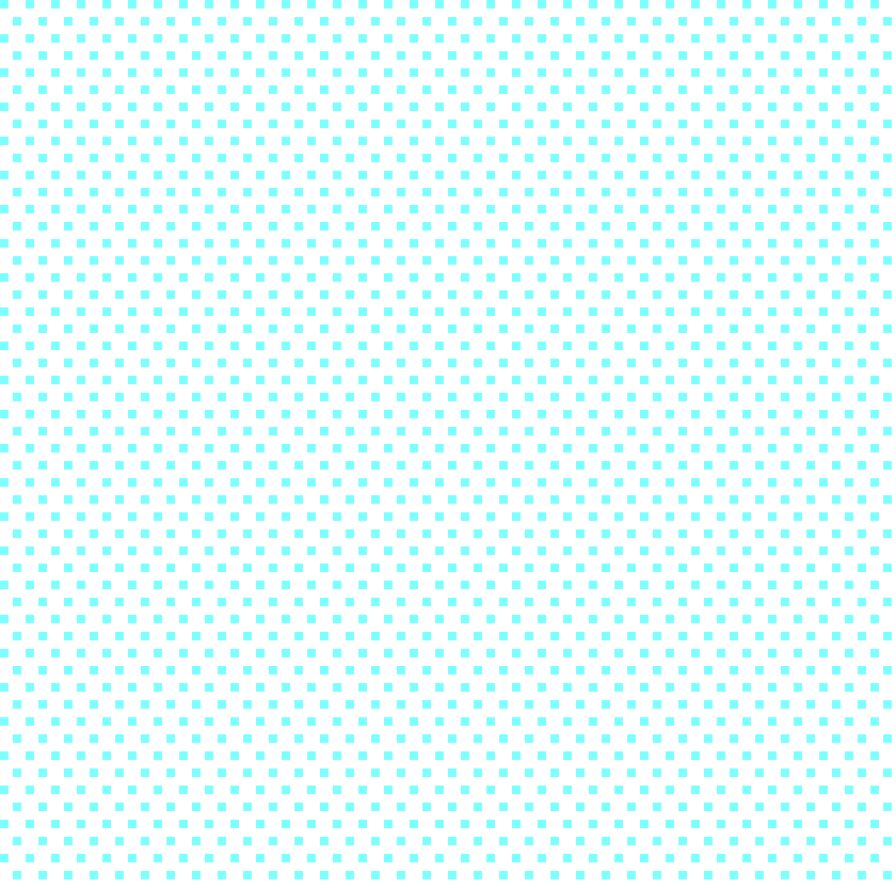
This pattern is drawn by a WebGL 1 fragment shader. Its source:

```glsl
precision highp float;
// Staggered rows of small cyan squares on white, 35 across and 52 rows down.

uniform vec2 u_resolution;

// Share of a pixel covered by a square centred in a unit cell
float squareCoverage(vec2 cell, vec2 halfSize, vec2 pixelSize) {
  vec2 inside = halfSize - abs(fract(cell) - 0.5);
  vec2 cover = clamp(inside / pixelSize + 0.5, 0.0, 1.0);
  return cover.x * cover.y;
}

void main() {
  vec2 repeats = vec2(35.0, 52.0);
  vec2 uv = gl_FragCoord.xy / u_resolution;

  // Rows count from the top; the first square touches the top left corner
  vec2 cell = vec2(uv.x, 1.0 - uv.y) * repeats + vec2(1.0 / 3.0, 0.25);

  // Every second row moves by half a repeat
  cell.x -= 0.5 * mod(floor(cell.y), 2.0);

  float cover = squareCoverage(cell, vec2(1.0 / 6.0, 0.25), repeats / u_resolution);
  vec3 white = vec3(1.0);
  vec3 cyan = vec3(0.49, 1.0, 1.0);
  gl_FragColor = vec4(mix(white, cyan, cover), 1.0);
}
```
